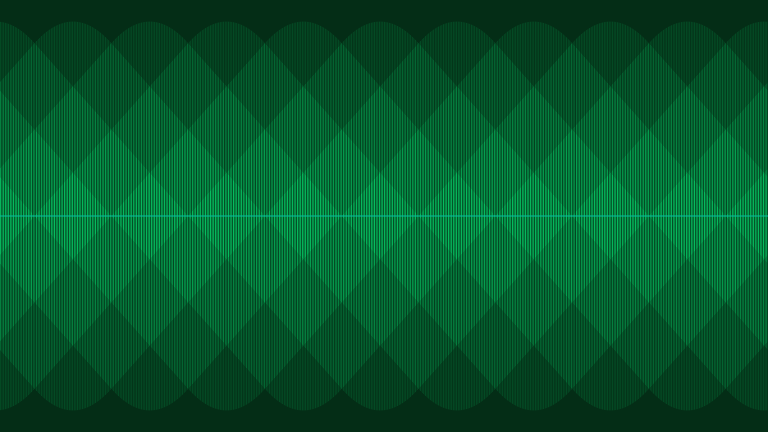
A WebGL 1 fragment shader for this background:

```glsl
precision highp float;
// Five interleaved waves of rounded triangles, mirrored about a thin teal axis
// and filled with fine upright lines. Each wave adds the same amount of green,
// so their overlaps form rows of diamonds that brighten towards the axis.

uniform vec2 u_resolution;

#define REPEATS 10.0         // humps across, a multiple of LAYERS
#define LAYERS 5.0           // waves that overlap at the axis
#define PHASE 0.95           // first crest, in repeats
#define LINES 300.0          // upright lines across
#define LINE_CONTRAST 0.6    // lines against gaps
#define LINE_VARIATION 0.06  // uneven strength from line to line
#define AXIS_WIDTH 0.0024    // in canvas heights
#define BACKGROUND vec3(0.014, 0.178, 0.085)
#define LAYER_GLOW vec3(0.001, 0.068, 0.0345)
#define AXIS_COLOR vec3(0.03, 0.74, 0.62)

float hash(vec2 p) {
  return fract(sin(dot(p, vec2(127.1, 311.7))) * 43758.5453);
}

// Half height of a wave at distance u from its crest: a parabolic tip
// that runs smoothly into straight flanks.
float waveHeight(float u) {
  float slope = 0.5 / (0.5 * LAYERS);
  float tip = 0.5 - slope * (0.25 + u * u);
  return u < 0.5 ? tip : 0.5 - slope * u;
}

// Running total of line coverage up to s; a line fills half of each unit cell.
float lineIntegral(float s) {
  return 0.5 * floor(s) + min(fract(s), 0.5);
}

// Mean line coverage over one pixel, exact even where lines are finer than it.
float lineCoverage(float s, float pixel) {
  return (lineIntegral(s + 0.5 * pixel) - lineIntegral(s - 0.5 * pixel)) / pixel;
}

void main() {
  vec2 uv = gl_FragCoord.xy / u_resolution;
  float pixelY = 1.0 / u_resolution.y;
  float fromAxis = abs(uv.y - 0.5);

  // Upright lines
  float s = uv.x * LINES;
  float stripe = lineCoverage(s, LINES / u_resolution.x);
  float gain = 1.0 + LINE_CONTRAST * (2.0 * stripe - 1.0);
  gain += LINE_VARIATION * (2.0 * hash(vec2(floor(s), 1.0)) - 1.0);

  // Overlapping waves
  float layers = 0.0;
  for (float k = 0.0; k < LAYERS; k += 1.0) {
    float x = uv.x * REPEATS - PHASE - k;
    float u = abs(mod(x + 0.5 * LAYERS, LAYERS) - 0.5 * LAYERS);
    layers += clamp((waveHeight(u) - fromAxis) / pixelY + 0.5, 0.0, 1.0);
  }
  vec3 color = BACKGROUND + LAYER_GLOW * layers * gain;

  // Axis
  float halfWidth = 0.5 * AXIS_WIDTH;
  float top = min(fromAxis + 0.5 * pixelY, halfWidth);
  float bottom = max(fromAxis - 0.5 * pixelY, -halfWidth);
  color = mix(color, AXIS_COLOR, clamp((top - bottom) / pixelY, 0.0, 1.0));

  gl_FragColor = vec4(color, 1.0);
}
```
